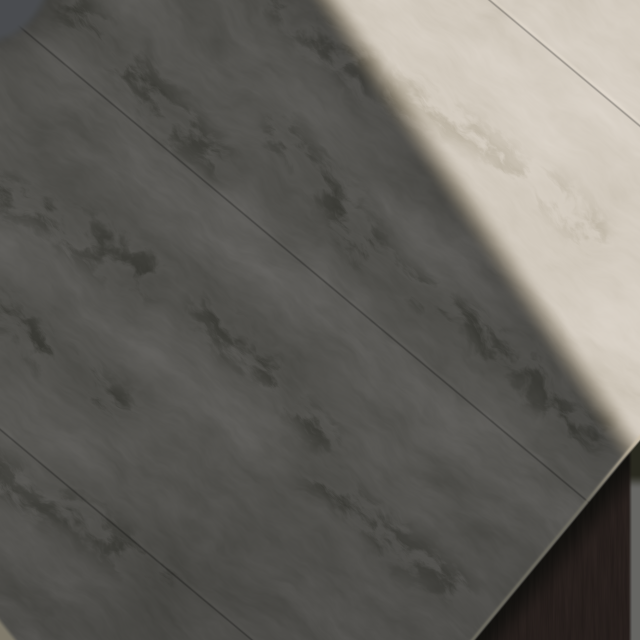
A Shadertoy shader for this texture:

```glsl
// Veined stone tabletop with diagonal seams, half in shadow and half in warm sunlight.
#define SEAM_SLOPE 0.836
#define SEAM_START 0.329
#define SEAM_STEP 0.655
#define SEAM_WIDTH 0.0013
#define PENUMBRA 0.029
#define VEIN_DEPTH 0.62
#define SHADE_DARK vec3(0.225, 0.225, 0.205)
#define SHADE_PALE vec3(0.385, 0.380, 0.368)
#define SUN_DARK vec3(0.66, 0.625, 0.55)
#define SUN_PALE vec3(0.86, 0.83, 0.79)

const int STREAKS = 10;
// Start and end of each dark mineral streak
const vec4 streakLine[STREAKS] = vec4[STREAKS](
    vec4(0.44, 0.79, 0.60, 0.60), vec4(0.56, 0.62, 0.93, 0.33),
    vec4(0.33, 0.50, 0.52, 0.32), vec4(0.50, 0.24, 0.72, 0.08),
    vec4(0.00, 0.70, 0.24, 0.57), vec4(0.12, 0.98, 0.34, 0.76),
    vec4(0.44, 1.00, 0.58, 0.87), vec4(0.00, 0.52, 0.17, 0.38),
    vec4(0.00, 0.27, 0.25, 0.11), vec4(0.63, 0.85, 0.93, 0.65));

vec2 gradient(vec2 cell) {
    float angle = 6.2832 * fract(sin(dot(cell, vec2(127.1, 311.7))) * 43758.5);
    return vec2(cos(angle), sin(angle));
}

float gradientNoise(vec2 p) {
    vec2 i = floor(p), f = fract(p);
    vec2 w = f * f * f * (f * (f * 6.0 - 15.0) + 10.0);
    vec2 x = vec2(1.0, 0.0);
    float low = mix(dot(gradient(i), f), dot(gradient(i + x), f - x), w.x);
    float high = mix(dot(gradient(i + x.yx), f - x.yx), dot(gradient(i + x.xx), f - x.xx), w.x);
    return mix(low, high, w.y);
}

float fbm(vec2 p) {
    float sum = 0.0, amp = 1.0;
    for (int i = 0; i < 5; i++) {
        sum += amp * gradientNoise(p);
        p = mat2(1.96, 0.4, -0.4, 1.96) * p + 7.3;
        amp *= 0.55;
    }
    return sum;
}

float segmentDistance(vec2 p, vec2 a, vec2 b) {
    vec2 ab = b - a;
    return length(p - a - ab * clamp(dot(p - a, ab) / dot(ab, ab), 0.0, 1.0));
}

// Stone tone: 0 in the olive veins, 1 in the pale clouds
float stoneTone(vec2 uv) {
    vec2 grain = vec2(dot(uv, vec2(0.767, -0.642)), dot(uv, vec2(0.642, 0.767)));
    vec2 warp = vec2(fbm(uv * 5.0), fbm(uv * 5.0 + 19.0));
    vec2 g = grain + 0.025 * warp;
    float clouds = fbm(g * vec2(3.5, 9.0) + 3.0);
    float mottle = fbm(g * vec2(14.0, 28.0) + 11.0);
    float fibre = fbm(g * vec2(18.0, 85.0));

    float mask = 0.0;
    for (int i = 0; i < STREAKS; i++) {
        float d = segmentDistance(uv + 0.03 * warp, streakLine[i].xy, streakLine[i].zw);
        mask = max(mask, exp(-d * d / 0.0014));
    }
    float patches = smoothstep(-0.25, 0.4, mottle + 0.4 * clouds);
    return 0.70 + 0.30 * clouds + 0.13 * mottle + 0.08 * fibre - VEIN_DEPTH * mask * patches;
}

// Wooden cabinet below the table, with a pale strip of floor at its side
vec3 cabinet(vec2 uv, float below, float px) {
    float wood = fbm(uv * vec2(150.0, 9.0));
    vec3 col = mix(vec3(0.07, 0.065, 0.055), vec3(0.15, 0.12, 0.11), smoothstep(0.0, 0.05, below));
    col *= 1.0 + 0.16 * wood;
    float side = smoothstep(0.983 - px, 0.987 + px, uv.x);
    vec3 floorCol = mix(vec3(0.40, 0.40, 0.39), vec3(0.16, 0.16, 0.12), smoothstep(0.235, 0.26, uv.y));
    return mix(col, floorCol, side);
}

void mainImage(out vec4 fragColor, in vec2 fragCoord) {
    vec2 uv = fragCoord / iResolution.xy;
    float px = 1.0 / iResolution.y;

    // Stone in shadow and in sun, joined across a soft penumbra
    float tone = clamp(stoneTone(uv), 0.0, 1.15);
    float sunSide = (uv.x - 0.512 - 0.677 * (1.0 - uv.y)) / 1.208;
    float sun = smoothstep(-PENUMBRA, PENUMBRA, sunSide);
    vec3 shade = mix(SHADE_DARK, SHADE_PALE, tone);
    shade *= 1.0 - 0.10 * smoothstep(0.35, 0.0, uv.y) - 0.10 * smoothstep(0.12, 0.0, -sunSide);
    vec3 lit = mix(SUN_DARK, SUN_PALE, sqrt(tone));
    vec3 col = mix(shade, lit, sun);
    col -= vec3(0.0, 0.012, 0.035) * 4.0 * sun * (1.0 - sun);

    // Evenly spaced seams, each with a faint lit lip
    float s = (uv.y + SEAM_SLOPE * uv.x - SEAM_START) / SEAM_STEP;
    float seam = (fract(s + 0.5) - 0.5) * SEAM_STEP / length(vec2(1.0, SEAM_SLOPE));
    float groove = 1.0 - smoothstep(SEAM_WIDTH - px, SEAM_WIDTH + px, abs(seam));
    float lip = exp(-pow((seam - 0.004) / 0.0025, 2.0));
    col *= 1.0 - 0.27 * groove + 0.035 * lip;

    // Blurred grey round object in the upper left corner
    float disc = length(uv - vec2(-0.03, 1.04)) - 0.107;
    col *= 1.0 - 0.20 * exp(-max(disc, 0.0) / 0.03);
    col = mix(vec3(0.29, 0.30, 0.315), col, smoothstep(-0.012, 0.010, disc));

    // Pale chip of edge in the lower left corner
    float chip = uv.x + 0.8 * uv.y - 0.024;
    col = mix(vec3(0.50, 0.48, 0.42), col, smoothstep(-0.006, 0.006, chip));

    // Table rim and the cabinet beyond it
    float below = dot(uv - vec2(1.0, 0.3125), vec2(0.771, -0.637));
    float rim = exp(-pow((below + 0.003) / 0.0028, 2.0));
    vec3 rimCol = mix(vec3(0.45, 0.44, 0.39), vec3(0.80, 0.75, 0.66), smoothstep(0.2, 0.32, uv.y));
    col = mix(col, rimCol, 0.75 * rim);
    col = mix(col, cabinet(uv, below, px), smoothstep(-px, px + 0.001, below));

    fragColor = vec4(clamp(col, 0.0, 1.0), 1.0);
}
```
